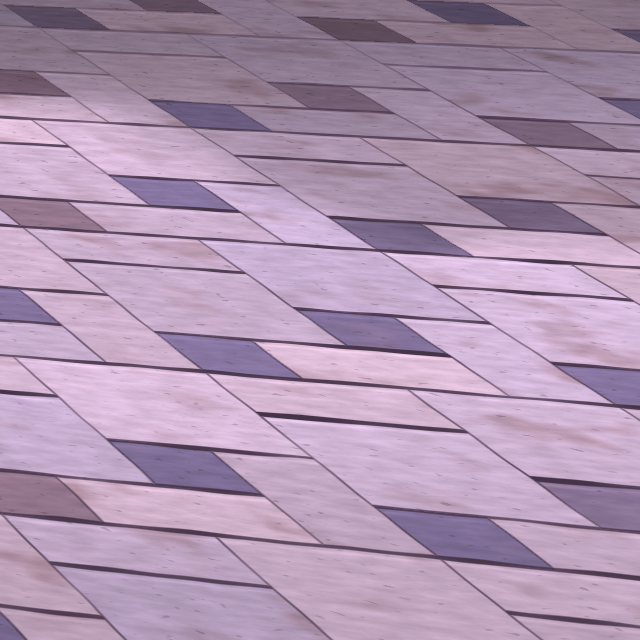
Write a Shadertoy shader that draws this texture.

```glsl
const vec3 PINK_STONE = vec3(0.87, 0.74, 0.84);
const vec3 LILAC_STONE = vec3(0.81, 0.71, 0.85);
const vec3 MAUVE_STONE = vec3(0.61, 0.49, 0.58);
const vec3 VIOLET_STONE = vec3(0.53, 0.46, 0.63);
const vec3 RUST_STAIN = vec3(0.64, 0.49, 0.54);
const vec3 JOINT_COLOR = vec3(0.27, 0.20, 0.28);

float hash(vec2 p) {
    return fract(sin(dot(p, vec2(127.1, 311.7))) * 43758.5);
}

vec2 gradientAt(vec2 p) {
    float angle = 6.2832 * hash(p);
    return vec2(cos(angle), sin(angle));
}

// Gradient noise, roughly -0.7 to 0.7
float noise(vec2 p) {
    vec2 i = floor(p), f = p - i;
    vec2 u = f * f * f * (f * (f * 6.0 - 15.0) + 10.0);
    vec2 e = vec2(1.0, 0.0);
    float a = dot(gradientAt(i), f);
    float b = dot(gradientAt(i + e.xy), f - e.xy);
    float c = dot(gradientAt(i + e.yx), f - e.yx);
    float d = dot(gradientAt(i + e.xx), f - e.xx);
    return mix(mix(a, b, u.x), mix(c, d, u.x), u.y);
}

float fbm(vec2 p, int octaves) {
    float sum = 0.0, amplitude = 1.0;
    for (int i = 0; i < octaves; i++) {
        sum += amplitude * noise(p);
        p = p * 2.03 + 17.3;
        amplitude *= 0.55;
    }
    return sum;
}

// Perspective: canvas (y down) to floor units, one small slab per unit
vec2 toFloor(vec2 p) {
    mat3 floorToCanvas = mat3(0.1333, 0.0052, -0.0105,
                              0.0624, 0.0406, -0.0276,
                              0.0344, 0.3542, 1.0);
    vec3 q = inverse(floorToCanvas) * vec3(p, 1.0);
    return q.xy / q.z;
}

// Corners (low, high) of the slab inside a 4 by 4 cell of seven slabs
vec4 slabBounds(vec2 c) {
    if (c.x < 2.0 && c.y < 1.0) return vec4(0, 0, 2, 1);
    if (c.x < 2.0 && c.y < 3.0) return vec4(0, 1, 2, 3);
    if (c.x < 1.0) return vec4(0, 3, 1, 4);
    if (c.x < 3.0 && c.y >= 3.0) return vec4(1, 3, 3, 4);
    if (c.y < 2.0) return vec4(2, 0, 4, 2);
    if (c.x < 3.0) return vec4(2, 2, 3, 3);
    return vec4(3, 2, 4, 4);
}

vec3 slabColor(vec2 st, vec2 id, bool isSmall) {
    float tint = hash(id + 3.7);
    vec3 color = isSmall ? mix(MAUVE_STONE, VIOLET_STONE, smoothstep(0.15, 0.7, tint))
                         : mix(PINK_STONE, LILAC_STONE, tint);
    color *= 0.95 + 0.1 * hash(id + 9.1);

    // Veins, cloudy rust stains and dark pits
    vec2 local = st + 31.0 * hash(id);
    float cloud = fbm(local * vec2(0.9, 1.2), 3);
    float vein = fbm(local * vec2(2.5, 6.0), 4);
    float pit = smoothstep(0.42, 0.75, fbm(local * vec2(6.0, 9.0) + 5.0, 2));
    float stain = smoothstep(0.1, 0.75, cloud) * (0.25 + 0.4 * hash(id + 5.3));
    color = mix(color, RUST_STAIN, isSmall ? 0.3 * stain : stain);
    return color * (1.0 + 0.09 * vein) * (1.0 - 0.16 * pit);
}

// Shade over the far floor, its rim sloping down to the right
float lighting(vec2 p) {
    float rim = 0.14 + 0.22 * smoothstep(0.0, 0.7, p.x) + 0.04 * noise(p * vec2(5.0, 9.0));
    float sun = smoothstep(-0.03, 0.06, p.y - rim);
    float shade = mix(0.62, 0.80, smoothstep(0.02, 0.26, p.y));
    float daylight = 1.0 - 0.11 * smoothstep(0.55, 0.95, p.y);
    return mix(shade, daylight, sun);
}

float lineMask(float dist, float halfWidth, float blur) {
    return 1.0 - smoothstep(halfWidth - blur, halfWidth + blur, dist);
}

void mainImage(out vec4 fragColor, in vec2 fragCoord) {
    vec2 p = fragCoord / iResolution.xy;
    p.y = 1.0 - p.y;
    vec2 st = toFloor(p);
    vec2 blur = max(0.65 * fwidth(st), vec2(0.012, 0.02));

    // Slightly uneven slab edges
    vec2 wobbled = st + 0.022 * vec2(noise(st * 1.7), noise(st * 1.9 + 40.0));
    vec2 cell = 4.0 * floor(wobbled / 4.0);
    vec4 bounds = slabBounds(wobbled - cell);
    vec2 size = bounds.zw - bounds.xy;
    vec2 fromLow = wobbled - cell - bounds.xy;
    vec2 edge = min(fromLow, size - fromLow);
    vec3 color = slabColor(st, cell + bounds.xy, size.x * size.y < 1.5);

    // Worn bright lip on the near side of each wide joint
    float lip = lineMask(abs(fromLow.y - 0.12), 0.025, 0.035);
    color *= 1.0 + 0.08 * lip;
    color *= lighting(p);

    // Thin slanted joints and wide level joints, fainter in the distance
    float wear = noise(st * vec2(1.3, 1.1) + 70.0);
    float near = smoothstep(-0.05, 0.3, p.y);
    float slanted = lineMask(edge.x, 0.016, blur.x) * (0.62 + 0.35 * wear);
    float level = lineMask(edge.y, 0.045 + 0.035 * wear, blur.y) * (0.88 + 0.3 * wear);
    float joint = clamp(max(slanted, level), 0.0, 1.0) * mix(0.35, 1.0, near);
    fragColor = vec4(mix(color, JOINT_COLOR, joint), 1.0);
}
```
